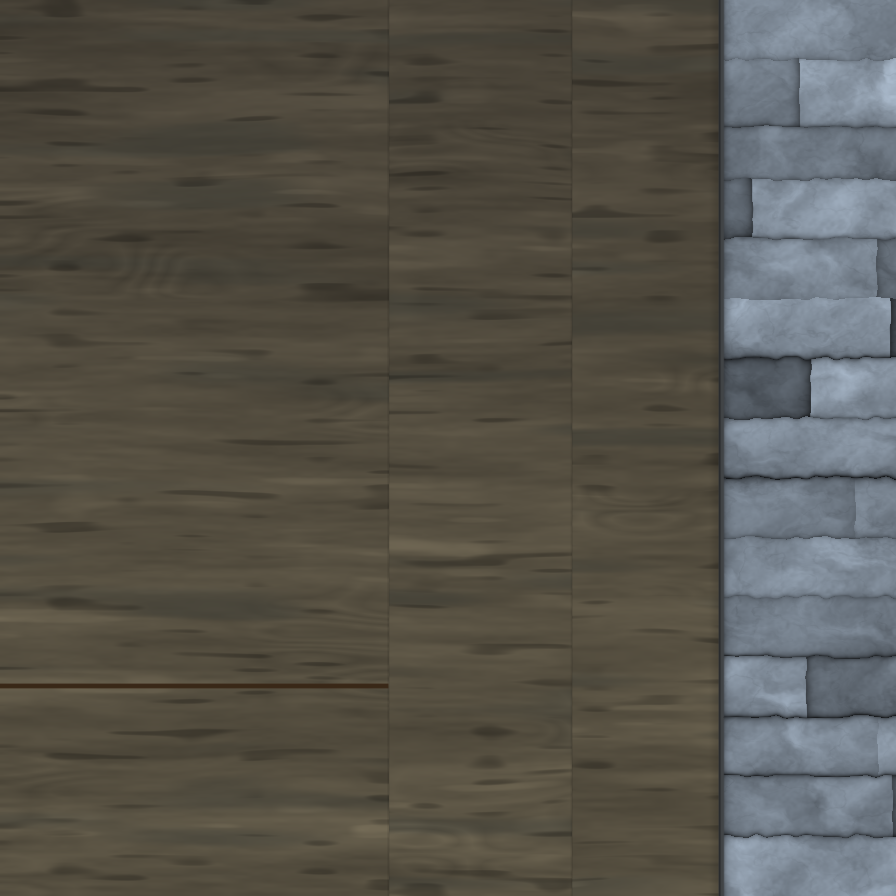
Write a WebGL 2 fragment shader that draws this texture.

```glsl
#version 300 es
precision highp float;
// Horizontal-grain wood panels with a slim slot, beside a stacked blue-grey stone wall.
// Wood is stretched value noise shifted per panel; stone is fifteen courses, each with
// an optional joint, two face tones, mottling and contact shadows.
uniform vec2 u_resolution;
out vec4 fragColor;

// Layout, in canvas units
const float SEAM_A = 0.4336, SEAM_B = 0.6380;
const float TRIM_LEFT = 0.8020, STONE_LEFT = 0.8080;
const float SLOT_Y = 0.2344, SLOT_HALF = 0.0026;
const float COURSES = 15.0;
// Colours and contrast
const vec3 WOOD_TOP = vec3(0.287, 0.264, 0.220);
const vec3 WOOD_BOTTOM = vec3(0.347, 0.320, 0.259);
const vec3 WOOD_COOL = vec3(0.245, 0.245, 0.215);
const vec3 SLOT_COLOR = vec3(0.225, 0.155, 0.090);
const vec3 TRIM_COLOR = vec3(0.255, 0.265, 0.275);
const vec3 STONE_TINT = vec3(0.915, 1.0, 1.095);
const float GRAIN_GAIN = 0.48, MOTTLE_GAIN = 0.51;
// Per course from the top: joint position, left tone, right tone
const vec3 COURSE[15] = vec3[15](
  vec3(1.1, .53, .53), vec3(.893, .49, .61), vec3(1.1, .47, .47),
  vec3(.840, .41, .57), vec3(.979, .53, .45), vec3(.994, .57, .36),
  vec3(.905, .37, .59), vec3(1.1, .52, .52), vec3(.954, .48, .50),
  vec3(1.1, .56, .56), vec3(1.1, .47, .47), vec3(.900, .57, .44),
  vec3(.980, .54, .56), vec3(.996, .50, .40), vec3(1.1, .57, .57));
// Depth of the crevice beneath each course
const float CREVICE[15] = float[15](
  .20, .50, .30, .45, .08, .75, .50, .85, .35, .35, .65, .80, .70, .60, .0);

float hash(vec2 cell) {
  uvec2 q = uvec2(ivec2(cell)) * uvec2(73856093u, 19349663u);
  uint n = (q.x ^ q.y) * 747797u + 12345u;
  n = (n ^ (n >> 15)) * 739391u;
  n = (n ^ (n >> 13)) * 668265u;
  return float((n ^ (n >> 16)) & 65535u) / 65535.0;
}

float noise(vec2 p) {
  vec2 i = floor(p), f = fract(p);
  f = f * f * (3.0 - 2.0 * f);
  return mix(mix(hash(i), hash(i + vec2(1, 0)), f.x),
             mix(hash(i + vec2(0, 1)), hash(i + vec2(1, 1)), f.x), f.y);
}

float fbm(vec2 p) {
  float sum = 0.0, gain = 0.5;
  for (int i = 0; i < 5; i++) {
    sum += gain * noise(p);
    p = mat2(1.6, 1.2, -1.2, 1.6) * p + 17.3;
    gain *= 0.5;
  }
  return sum / 0.969;
}

vec3 wood(vec2 uv, float px) {
  float panel = step(SEAM_A, uv.x) + step(SEAM_B, uv.x);
  vec2 p = uv + panel * vec2(7.31, 3.17);
  p.y += 0.010 * (noise(p * vec2(6, 14)) - 0.5);
  // Broad bands, medium streaks, fine fibres and pores
  float band = noise(p * vec2(2.5, 26));
  float grain = 0.38 * band + 0.34 * noise(p * vec2(5, 68) + 31.0)
    + 0.20 * noise(p * vec2(17, 190) + 57.0) + 0.08 * noise(p * vec2(70, 300) + 91.0) - 0.5;
  vec3 color = mix(WOOD_BOTTOM, WOOD_TOP, smoothstep(0.1, 1.0, uv.y));
  color *= 1.0 + GRAIN_GAIN * grain;
  float cool = smoothstep(0.60, 0.90, noise(p * vec2(4, 48) + 11.0));
  color = mix(color, WOOD_COOL, 0.45 * cool);
  // Short pale flecks, dark checks and curled figure
  float fleck = smoothstep(0.70, 0.95, noise(p * vec2(12, 105) + 73.0));
  float check = smoothstep(0.74, 0.95, noise(p * vec2(14, 120) + 123.0));
  color *= 1.0 + 0.15 * fleck * band - 0.22 * check;
  float figure = abs(fract(5.0 * noise(p * vec2(9, 34) + 5.0)) - 0.5);
  float zone = smoothstep(0.58, 0.85, noise(p * vec2(5, 13) + 40.0));
  color *= 1.0 + 0.22 * zone * (figure - 0.25);
  // Panel seams and the slot across the first panel
  float seam = min(abs(uv.x - SEAM_A), abs(uv.x - SEAM_B));
  color *= 0.90 + 0.10 * smoothstep(0.0006, 0.0006 + px, seam);
  float slot = 1.0 - smoothstep(-px, px, abs(uv.y - SLOT_Y) - SLOT_HALF);
  slot *= 1.0 - smoothstep(-px, px, uv.x - SEAM_A);
  color = mix(color, SLOT_COLOR, slot);
  return color * (0.88 + 0.12 * smoothstep(0.0, 0.012, TRIM_LEFT - uv.x));
}

vec3 stone(vec2 uv, float px) {
  // Slightly uneven courses with chipped edges
  float rough = noise(uv * 90.0) - 0.5;
  float y = (1.0 - uv.y) * COURSES + 0.07 * rough;
  y -= 0.13 * exp(-4.0 * (y - 2.1) * (y - 2.1));
  int row = int(clamp(floor(y), 0.0, COURSES - 1.0));
  float f = clamp(y - float(row), 0.0, 1.0);
  vec3 course = COURSE[row];
  // Two faces and the shadow thrown on the recessed one
  float d = uv.x - course.x + 0.0025 * rough;
  float tone = mix(course.y, course.z, smoothstep(-px, px, d));
  float drop = course.z - course.y;
  float away = drop > 0.0 ? -d : d;
  float contact = step(0.0, away) * exp(-max(away, 0.0) / 0.006) * min(abs(drop) * 3.5, 0.5);
  // Crevices and recess shade
  float above = row > 0 ? CREVICE[row - 1] : 0.0;
  float shade = CREVICE[row] * exp((f - 1.0) / 0.045) + 0.6 * above * exp(-f / 0.055);
  shade += max(0.48 - tone, 0.0) * exp(-f / 0.16);
  // Mottled, cleft surface
  vec2 p = uv * vec2(22, 30) + (float(row) + 23.0 * step(0.0, d)) * vec2(5.7, 2.3);
  float warp = fbm(p * 0.8 + 9.0);
  float cloud = fbm(p + 2.2 * warp) - 0.5;
  float vein = 1.0 - smoothstep(0.0, 0.05, abs(fbm(p * 1.3 + 40.0) - 0.5));
  float dust = noise(uv * 240.0) - 0.5;
  tone *= 1.0 + MOTTLE_GAIN * cloud + 0.05 * dust - 0.07 * vein * warp;
  tone *= (1.05 - 0.10 * f) * (1.0 - min(shade, 0.8)) * (1.0 - contact);
  return STONE_TINT * tone * (1.0 - 0.30 * exp(-max(uv.x - STONE_LEFT, 0.0) / 0.004));
}

void main() {
  vec2 uv = gl_FragCoord.xy / u_resolution;
  float px = 1.0 / min(u_resolution.x, u_resolution.y);
  vec3 trim = TRIM_COLOR * (0.65 + 0.35 * smoothstep(0.0, 0.0025, abs(uv.x - TRIM_LEFT - 0.001)));
  vec3 color = mix(wood(uv, px), trim, smoothstep(-px, px, uv.x - TRIM_LEFT));
  color = mix(color, stone(uv, px), smoothstep(-px, px, uv.x - STONE_LEFT));
  fragColor = vec4(color, 1.0);
}
```
